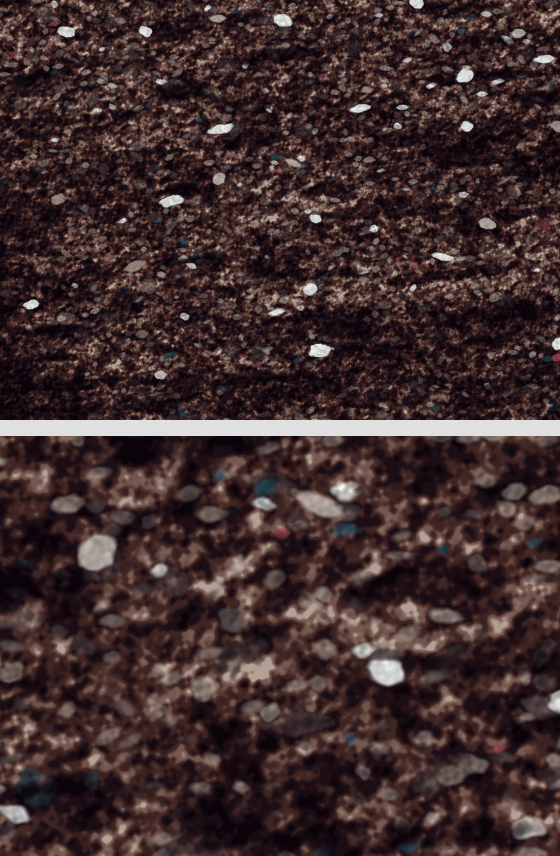
Top: the whole. Bottom: its middle third, enlarged.
A Shadertoy shader for this texture:

```glsl
// Thin section of a dark, fine-grained sedimentary rock in polarised light.
// Layered value noise makes the speckled brown matrix and its dark seams;
// jittered cells scatter pale, grey, teal and pink mineral grains over it.

float hash(vec2 p) {
    return fract(sin(dot(p, vec2(127.1, 311.7))) * 43758.55);
}

float noise(vec2 p) {
    vec2 i = floor(p), f = fract(p);
    f = f * f * (3.0 - 2.0 * f);
    return mix(mix(hash(i), hash(i + vec2(1, 0)), f.x),
               mix(hash(i + vec2(0, 1)), hash(i + vec2(1, 1)), f.x), f.y);
}

vec2 turn(vec2 p, float a) {
    float c = cos(a), s = sin(a);
    return vec2(c * p.x + s * p.y, c * p.y - s * p.x);
}

// Matrix colour from near-black clay to pale tan silt
vec3 matrixRamp(float m) {
    vec3 c = mix(vec3(0.04, 0.01, 0.035), vec3(0.11, 0.055, 0.08), smoothstep(0.28, 0.44, m));
    c = mix(c, vec3(0.25, 0.145, 0.135), smoothstep(0.44, 0.56, m));
    c = mix(c, vec3(0.46, 0.345, 0.31), smoothstep(0.56, 0.67, m));
    return mix(c, vec3(0.70, 0.63, 0.58), smoothstep(0.67, 0.77, m));
}

// Scattered grains: x is coverage, y a random number for the mineral
vec2 grains(vec2 p, float cell, float share, vec2 radius, float rough, float seed) {
    vec2 home = floor(p / cell), best = vec2(0.0);
    for (int y = -1; y <= 1; y++)
    for (int x = -1; x <= 1; x++) {
        vec2 id = home + vec2(x, y), key = id + seed;
        if (hash(key) > share) continue;
        vec2 centre = (id + vec2(hash(key + 3.3), hash(key + 7.7))) * cell;
        float tilt = 0.1 + 1.6 * (hash(key + 11.9) - 0.5) * hash(key + 23.5);
        vec2 size = radius * (0.6 + 0.8 * vec2(hash(key + 15.1), hash(key + 19.3)));
        vec2 q = turn(p - centre, tilt) / size;
        q.x += 0.35 * q.y * (hash(key + 27.2) * 2.0 - 1.0);
        float d = max(length(q), 0.85 * abs(q.x) + 0.7 * abs(q.y)) + rough;
        float cover = smoothstep(0.0022, -0.0022, (d - 1.0) * size.y);
        if (cover > best.x) best = vec2(cover, hash(key + 31.4));
    }
    return best;
}

// Grain colour; bright shifts the mix from grey towards white
vec3 mineral(float pick, float bright) {
    if (pick < 0.05) return vec3(0.14, 0.29, 0.36);
    if (pick < 0.075) return vec3(0.56, 0.24, 0.31);
    float tone = clamp(pick * 0.8 + bright, 0.0, 1.0);
    vec3 c = mix(vec3(0.28, 0.24, 0.25), vec3(0.58, 0.51, 0.47), smoothstep(0.1, 0.65, tone));
    return mix(c, vec3(0.89, 0.91, 0.90), smoothstep(0.65, 1.0, tone));
}

void mainImage(out vec4 fragColor, in vec2 fragCoord) {
    vec2 p = fragCoord / iResolution.y;
    vec2 warp = vec2(noise(p * 38.0), noise(p * 38.0 + 51.0)) - 0.5;
    vec2 bed = turn(p, 0.1) + 0.012 * warp;

    // Bedding, clumps and fine speckle
    float band = 0.6 * noise(bed * vec2(2.5, 9.0) + 4.0) + 0.4 * noise(bed * vec2(8.0, 27.0));
    float clump = noise(turn(p, 0.25) * vec2(48.0, 72.0) + warp);
    float speck = noise(turn(p, 0.6) * vec2(125.0, 150.0) + 17.0);
    float fine = noise(turn(p, 1.0) * 250.0 + 31.0);
    float seam = smoothstep(0.66, 0.86, noise(bed * vec2(6.0, 30.0) + 80.0));
    float m = 0.26 * band + 0.29 * clump + 0.29 * speck + 0.16 * fine - 0.13 * seam;
    vec3 colour = matrixRamp(m);

    // Ragged outlines and speckled interiors shared by all grains
    float rough = 0.7 * (clump - 0.5) + 0.6 * (speck - 0.5);
    float shade = 0.62 + 0.35 * fine + 0.3 * speck;
    float clear = (1.0 - 0.85 * seam) * smoothstep(0.2, 0.5, band);

    // Faint aggregates, then silt, fine sand and the few large grains
    vec2 g = grains(p, 0.06, 0.35, vec2(0.018, 0.012), rough, 5.0);
    colour = mix(colour, mineral(g.y, -0.25) * shade, 0.5 * g.x * clear);
    g = grains(p, 0.024, 0.5, vec2(0.0075, 0.0048), rough, 41.0);
    colour = mix(colour, mineral(g.y, 0.0) * shade, 0.75 * g.x * clear);
    g = grains(p, 0.05, 0.38, vec2(0.0105, 0.0063), rough * 0.8, 83.0);
    colour = mix(colour, mineral(g.y, 0.2) * shade, 0.9 * g.x * clear);
    g = grains(p, 0.15, 0.3, vec2(0.021, 0.0125), rough * 0.45, 129.0);
    colour = mix(colour, mineral(g.y, 0.5) * mix(shade, 1.0, 0.5), 0.96 * g.x);

    fragColor = vec4(colour, 1.0);
}
```
